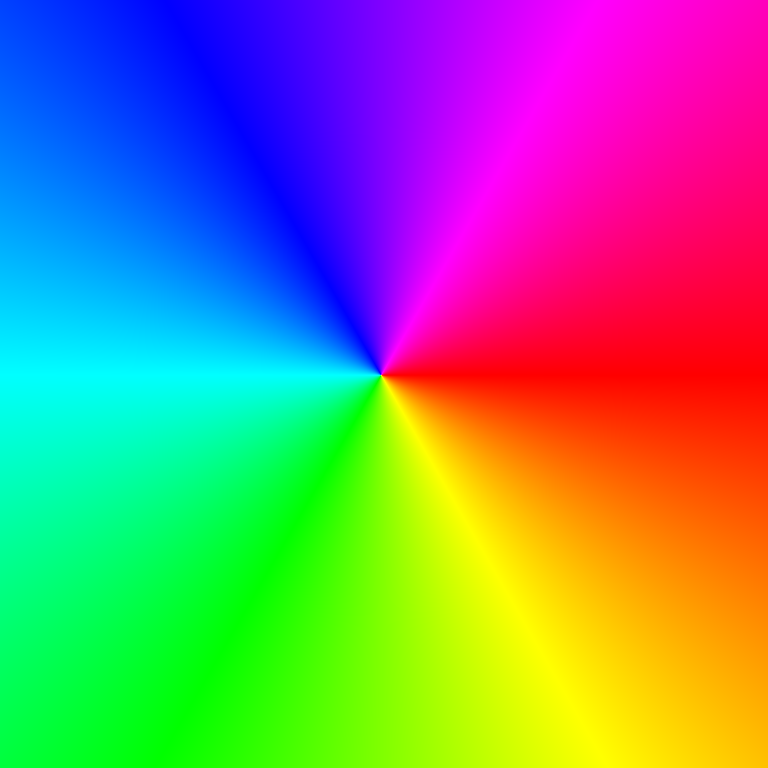
Give the GLSL for this background, as a three.js fragment shader.

```glsl
// Draws a conic rainbow: fully saturated hues turning clockwise around a point near the centre.
varying vec2 vUv;

const float TAU = 6.2831853;
const vec2 WHEEL_CENTER = vec2(0.4965, 0.5115);
const float START_HUE = 0.0;     // hue along the ray to the right, in turns
const float HUE_DIRECTION = -1.0; // -1 turns clockwise, 1 counterclockwise
const float SATURATION = 1.0;
const float BRIGHTNESS = 1.0;

// Pure hue with linear ramps between the six primary and secondary colours
vec3 hueToRgb(float hue) {
  vec3 phase = fract(hue + vec3(0.0, 2.0, 1.0) / 3.0);
  return clamp(abs(phase * 6.0 - 3.0) - 1.0, 0.0, 1.0);
}

// Angle around the wheel, in turns; the axis is nudged off zero for atan
float turnsAround(vec2 offset) {
  float safeX = abs(offset.x) < 1e-6 ? 1e-6 : offset.x;
  return atan(offset.y, safeX) / TAU;
}

void main() {
  // Hue follows the angle alone, so each colour is a ray from the centre
  float turns = turnsAround(vUv - WHEEL_CENTER);
  float hue = fract(START_HUE + HUE_DIRECTION * turns);

  vec3 color = BRIGHTNESS * mix(vec3(1.0), hueToRgb(hue), SATURATION);
  gl_FragColor = vec4(color, 1.0);
}
```
